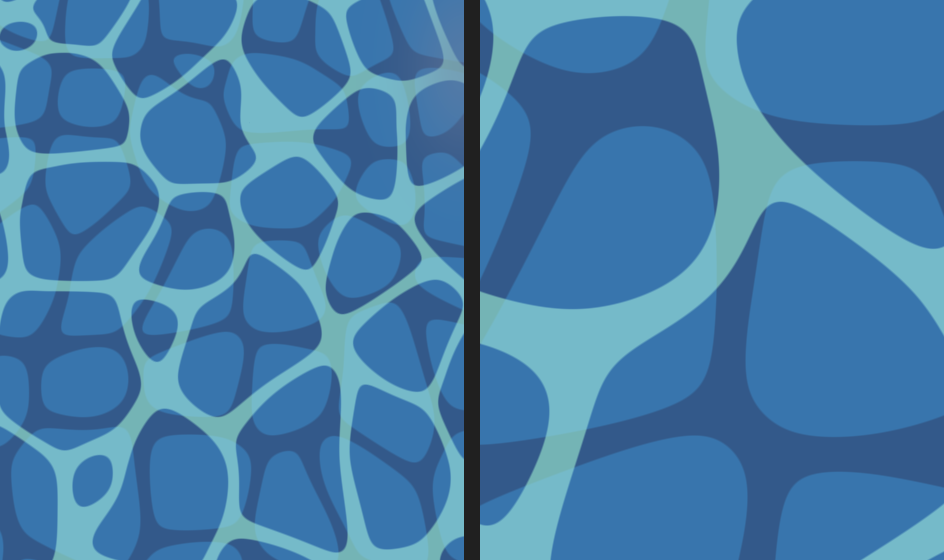
Left: the whole. Right: its middle third, enlarged.
This texture is drawn by a Shadertoy shader. Its source:

```glsl
const vec3 WATER_BLUE = vec3(0.22, 0.46, 0.68);
const vec3 SHADOW_NAVY = vec3(0.20, 0.35, 0.54);
const vec3 FOAM_AQUA = vec3(0.46, 0.73, 0.79);
const vec3 FOAM_SHADED = vec3(0.455, 0.705, 0.71);
const vec3 HAZE_GREY = vec3(0.45, 0.50, 0.62);

const vec2 FOAM_CELLS = vec2(4.9, 3.8);     // cells per canvas height
const vec2 SHADOW_CELLS = vec2(5.3, 4.4);
const float FOAM_WIDTH = 0.088;             // in cell units
const float SHADOW_WIDTH = 0.105;
const float ROUNDNESS = 0.10;
const float JITTER = 0.72;
const float ISLET_SHRINK = 0.46;
const float WARP_SCALE = 5.5;
const float WARP_AMOUNT = 0.05;
const float PERSPECTIVE = 0.25;
const float HAZE_STRENGTH = 0.45;

vec2 hash2(vec2 p) {
    return fract(sin(vec2(dot(p, vec2(127.1, 311.7)),
                          dot(p, vec2(269.5, 183.3)))) * 43758.5453);
}

vec2 noise2(vec2 p) {
    vec2 i = floor(p);
    vec2 f = fract(p);
    f = f * f * (3.0 - 2.0 * f);
    return mix(mix(hash2(i), hash2(i + vec2(1, 0)), f.x),
               mix(hash2(i + vec2(0, 1)), hash2(i + vec2(1, 1)), f.x), f.y);
}

// Soft weighted Voronoi: zero on cell borders, growing inwards
float cellDepth(vec2 p, float seed) {
    vec2 home = floor(p);
    float total = 0.0;
    float nearest = 0.0;
    for (int y = -2; y <= 2; y++) {
        for (int x = -2; x <= 2; x++) {
            vec2 cell = home + vec2(x, y);
            vec2 site = cell + 0.5 + JITTER * (hash2(cell + seed) - 0.5);
            // A few sites are pushed back and shrink to islets
            float chance = hash2(cell + seed + 37.0).x;
            float shrink = ISLET_SHRINK * smoothstep(0.72, 0.95, chance);
            float weight = exp(-(length(p - site) + shrink) / ROUNDNESS);
            total += weight;
            nearest = max(nearest, weight);
        }
    }
    return -ROUNDNESS * log(max((total - nearest) / nearest, 1e-5));
}

// Coverage of the web between the cells
float web(vec2 p, vec2 scale, float width, float seed) {
    vec2 warp = noise2(p * WARP_SCALE + seed) - 0.5;
    float depth = cellDepth((p + WARP_AMOUNT * warp) * scale, seed);
    float blur = max(fwidth(depth), 1e-4);
    return 1.0 - smoothstep(-blur, blur, depth - width);
}

void mainImage(out vec4 fragColor, in vec2 fragCoord) {
    vec2 uv = fragCoord / iResolution.y;
    float aspect = iResolution.x / iResolution.y;

    // Cells get smaller towards the top
    vec2 p = vec2(uv.x - 0.5 * aspect, uv.y) * (1.0 + PERSPECTIVE * uv.y);

    float foam = web(p, FOAM_CELLS, FOAM_WIDTH, 11.0);
    float shadow = web(p, SHADOW_CELLS, SHADOW_WIDTH, 53.0);

    vec3 water = mix(WATER_BLUE, SHADOW_NAVY, shadow);
    vec3 crest = mix(FOAM_AQUA, FOAM_SHADED, shadow);
    vec3 color = mix(water, crest, foam);

    // Faint haze at the upper right edge
    vec2 hazeOffset = (uv - vec2(aspect, 0.88)) / vec2(0.13, 0.22);
    float haze = HAZE_STRENGTH * exp(-2.0 * dot(hazeOffset, hazeOffset));
    color = mix(color, HAZE_GREY, haze);

    fragColor = vec4(color, 1.0);
}
```
